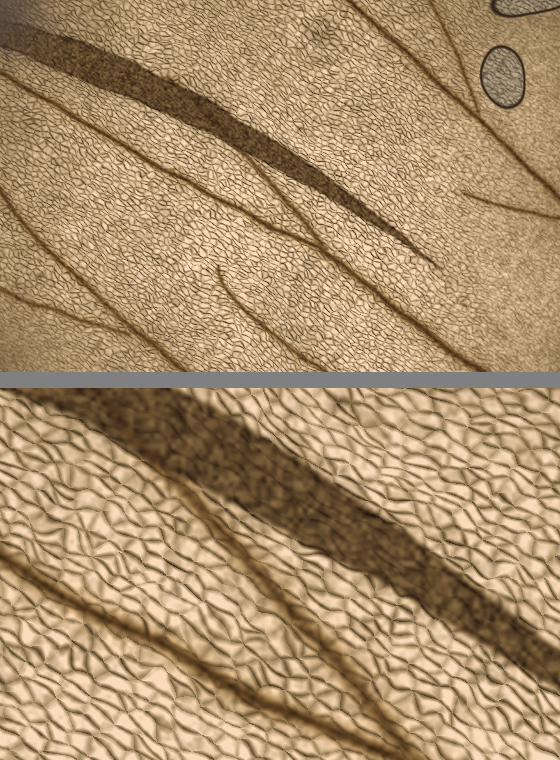
Top: the whole. Bottom: its middle third, enlarged.
Write a WebGL 2 fragment shader that draws this texture.

```glsl
#version 300 es
precision highp float;
// Translucent insect-wing membrane under a microscope: stretched Voronoi cells
// with soft broken walls, crossed by tapering brown veins, a dark folded wedge
// and two outlined air bubbles, all in uneven warm light.
uniform vec2 u_resolution;
out vec4 fragColor;

vec2 hash2(vec2 p) {
  vec3 h = fract(vec3(p.xyx) * vec3(0.1031, 0.1030, 0.0973));
  h += dot(h, h.yzx + 33.33);
  return fract((h.xx + h.yz) * h.zy);
}

float noise(vec2 p) {
  vec2 i = floor(p), f = fract(p);
  f = f * f * (3.0 - 2.0 * f);
  return mix(mix(hash2(i).x, hash2(i + vec2(1, 0)).x, f.x),
             mix(hash2(i + vec2(0, 1)).x, hash2(i + vec2(1, 1)).x, f.x), f.y);
}

float fbm(vec2 p) {
  return 0.55 * noise(p) + 0.3 * noise(p * 2.1 + 7.0) + 0.15 * noise(p * 4.3 + 19.0);
}

// Voronoi: x = distance to the nearest wall, y = random value of the cell,
// z = how far that wall faces across the stretch
vec3 cells(vec2 p) {
  vec2 base = floor(p), nearest = vec2(0), home = base;
  float best = 9.0, wall = 9.0, facing = 0.0;
  for (int k = 0; k < 9; k++) {
    vec2 g = base + vec2(k % 3 - 1, k / 3 - 1);
    vec2 r = g + 0.08 + 0.84 * hash2(g) - p;
    if (dot(r, r) < best) { best = dot(r, r); nearest = r; home = g; }
  }
  for (int k = 0; k < 25; k++) {
    vec2 g = home + vec2(k % 5 - 2, k / 5 - 2);
    vec2 r = g + 0.08 + 0.84 * hash2(g) - p, d = r - nearest;
    if (dot(d, d) > 1e-4) {
      float e = dot(0.5 * (r + nearest), normalize(d));
      if (e < wall) { wall = e; facing = normalize(d).y; }
    }
  }
  return vec3(wall, hash2(home + 91.0).y, facing);
}

// Smooth curve from a through m to b: x = distance, y = position along it
vec2 curve(vec2 p, vec2 a, vec2 m, vec2 b) {
  vec2 c = 2.0 * m - 0.5 * (a + b), from = a, result = vec2(9, 0);
  for (int k = 1; k <= 14; k++) {
    float t = float(k) / 14.0;
    vec2 to = mix(mix(a, c, t), mix(c, b, t), t), s = to - from;
    float h = clamp(dot(p - from, s) / dot(s, s), 0.0, 1.0);
    float d = length(p - from - s * h);
    if (d < result.x) result = vec2(d, t + (h - 1.0) / 14.0);
    from = to;
  }
  return result;
}

// Vein with a dark core and a wide faint halo; width runs from w.x to w.y
float vein(vec2 p, vec2 a, vec2 m, vec2 b, vec2 w) {
  vec2 c = curve(p, a, m, b);
  float d = c.x / mix(w.x, w.y, c.y);
  return 0.65 * exp(-d * d) + 0.35 * exp(-d * 0.5);
}

// Approximate signed distance to a tilted ellipse
float ellipse(vec2 p, vec2 center, vec2 radii) {
  p = mat2(0.98, -0.2, 0.2, 0.98) * (p - center);
  return (length(p / radii) - 1.0) * min(radii.x, radii.y);
}

void main() {
  vec2 p = gl_FragCoord.xy / u_resolution.y;
  float px = 1.0 / u_resolution.y;
  float grain = noise(p * 210.0) * 0.6 + noise(p * 110.0 + 40.0) * 0.4 - 0.5;
  float patches = fbm(p * 5.0);

  // Cell network, stretched down to the right and gently warped
  vec2 warp = 0.035 * vec2(noise(p * 6.0), noise(p * 6.0 + 31.0))
            + 0.009 * vec2(noise(p * 48.0), noise(p * 48.0 + 13.0));
  vec2 q = mat2(0.82, 0.57, -0.57, 0.82) * (p + warp);
  vec3 cell = cells(q * vec2(46.0, 86.0));
  float strength = mix(0.4, 1.0, abs(cell.z)) * (0.6 + 0.6 * noise(p * 55.0 + 3.0));
  float fill = 1.0 - min(strength, 1.0) * (1.0 - smoothstep(-0.06, 0.34, cell.x));
  float tone = 0.14 + 0.75 * fill + 0.16 * (cell.y - 0.5) + 0.36 * grain;
  tone += 0.12 * cell.z * (1.0 - smoothstep(0.1, 0.45, cell.x));

  // Focus fades to the right and lower left; light falls off outward
  float blurred = max(smoothstep(1.0, 1.5, p.x + 0.25 * patches - 0.1),
                      smoothstep(0.6, 0.1, p.x + p.y + 0.2 * patches));
  tone = mix(tone, 0.6 + 0.55 * grain, 0.7 * blurred);
  vec2 off = (p - vec2(0.87, 0.35)) / vec2(0.95, 0.85);
  tone *= 1.2 - 0.48 * dot(off, off) + 0.4 * (patches - 0.5);
  tone -= 0.2 * exp(-dot(p - vec2(0.86, 0.92), p - vec2(0.86, 0.92)) / 0.0012);

  // Folded wedge: grainy dark body with darker rims
  vec2 v = p + 0.010 * (vec2(noise(p * 14.0), noise(p * 14.0 + 5.0)) - 0.5);
  vec2 fold = curve(v, vec2(-0.02, 0.92), vec2(0.586, 0.67), vec2(1.19, 0.275));
  float rim = fold.x - 0.05 * (1.0 - fold.y * fold.y) * smoothstep(-0.3, 0.25, fold.y);
  float body = smoothstep(0.004, -0.004, rim);
  tone = mix(tone, 0.08 + 0.14 * fill + 0.5 * grain, 0.93 * body);
  tone -= 0.16 * exp(-rim * rim / 0.00002) + 0.12 * exp(-max(rim, 0.0) / 0.02);

  // Veins
  float dark = vein(v, vec2(-0.02, 0.82), vec2(0.547, 0.488), vec2(0.86, 0.336), vec2(0.006, 0.007));
  dark = max(dark, vein(v, vec2(0.86, 0.336), vec2(1.06, 0.17), vec2(1.32, -0.02), vec2(0.008, 0.011)));
  dark = max(dark, 0.85 * vein(v, vec2(0.45, 0.795), vec2(0.68, 0.56), vec2(0.88, 0.33), vec2(0.006, 0.008)));
  dark = max(dark, vein(v, vec2(0.91, 1.02), vec2(1.2, 0.76), vec2(1.52, 0.45), vec2(0.007, 0.008)));
  dark = max(dark, 0.8 * vein(v, vec2(1.14, 1.02), vec2(1.23, 0.853), vec2(1.29, 0.69), vec2(0.005)));
  dark = max(dark, 0.85 * vein(v, vec2(1.25, 0.478), vec2(1.37, 0.44), vec2(1.52, 0.414), vec2(0.004, 0.006)));
  dark = max(dark, 0.9 * vein(v, vec2(-0.01, 0.5), vec2(0.195, 0.262), vec2(0.53, -0.02), vec2(0.006, 0.008)));
  dark = max(dark, 0.8 * vein(v, vec2(-0.01, 0.225), vec2(0.16, 0.16), vec2(0.35, 0.1), vec2(0.006)));
  dark = max(dark, 0.85 * vein(v, vec2(0.585, 0.28), vec2(0.66, 0.165), vec2(0.9, -0.02), vec2(0.004, 0.006)));
  tone = mix(tone, -0.06 + 0.3 * grain, 0.95 * dark);

  // Bubbles: mottled inside, dark soft outline
  float bubble = min(ellipse(v, vec2(1.354, 0.793), vec2(0.057, 0.082)),
                     ellipse(v, vec2(1.44, 1.01), vec2(0.12, 0.047)));
  float inside = smoothstep(px, -px, bubble);
  tone = mix(tone, 0.1 + 0.5 * fill + 0.5 * grain, 0.8 * inside);
  tone = mix(tone, -0.22, 0.9 * smoothstep(0.003 + px, 0.003 - px, abs(bubble)));

  // Warm ramp from umber to cream; veins browner, upper left corner greyer
  tone = clamp(tone, -0.25, 1.08);
  vec3 color = vec3(0.30, 0.23, 0.15) + vec3(0.63, 0.56, 0.34) * tone
             + vec3(0.0, 0.02, 0.19) * tone * abs(tone);
  color *= mix(vec3(1), vec3(1.08, 0.96, 0.76), max(dark, 0.4 * body));
  color = mix(color, vec3(dot(color, vec3(0.34))) * vec3(1.0, 0.98, 0.92), 0.4 * inside);
  vec2 corner = p - vec2(0.0, 0.97);
  color = mix(color, vec3(0.33, 0.28, 0.26), 0.75 * exp(-dot(corner, corner) / 0.012));
  fragColor = vec4(clamp(color, 0.0, 1.0), 1.0);
}
```
